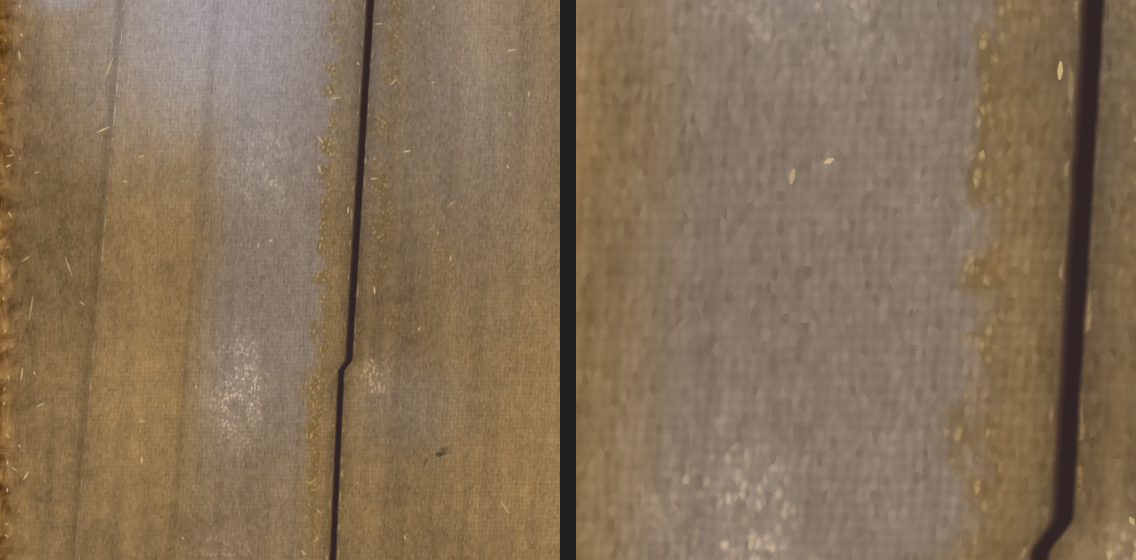
Left, the full canvas; right, a detail of the centre.
This texture is drawn by a Shadertoy shader. Its source:

```glsl
// Worn brown floor boards with a dark open gap, a pale sheen from above and loose straw.
// Layered sines give stains and streaks, cellular noise the grain and worn glints,
// hashed line segments the straw.

vec2 hash2(vec2 p) {
    p = vec2(dot(p, vec2(127.1, 311.7)), dot(p, vec2(269.5, 183.3)));
    return fract(sin(p) * 43758.55);
}

// Layered, warped sines, roughly -1 to 1
float sines(vec2 p) {
    float sum = 0.0, amp = 0.6;
    for (int i = 0; i < 5; i++) {
        p = mat2(0.8, 0.6, -0.6, 0.8) * p * 1.6 + 1.7;
        p += 0.7 * sin(p.yx);
        sum += amp * sin(p.x) * cos(p.y);
        amp *= 0.65;
    }
    return sum;
}

// Cellular noise: distance to the nearest point and its random value
vec2 cells(vec2 p) {
    vec2 nearest = vec2(9.0, 0.0);
    for (int n = 0; n < 9; n++) {
        vec2 id = floor(p) + vec2(n % 3 - 1, n / 3 - 1);
        vec2 h = hash2(id);
        float d = length(id + h - p);
        if (d < nearest.x) nearest = vec2(d, fract(h.x * 17.0 + h.y * 31.0));
    }
    return nearest;
}

// Soft elliptical spot
float spot(vec2 p, float x, float y, float rx, float ry) {
    vec2 d = (p - vec2(x, y)) / vec2(rx, ry);
    return exp(-dot(d, d));
}

// Soft line around zero
float band(float d, float width) {
    return exp(-d * d / (width * width));
}

// Short random stalks, crowded at the left border
float straw(vec2 uv, float count, float chance, float px) {
    float cover = 0.0;
    for (int n = 0; n < 9; n++) {
        vec2 id = floor(uv * count) + vec2(n % 3 - 1, n / 3 - 1);
        vec2 h = hash2(id + count), k = hash2(id + 57.0);
        vec2 centre = (id + 0.2 + 0.6 * h) / count;
        if (k.x > chance + 0.7 * exp(-max(centre.x, 0.0) * 40.0)) continue;
        float angle = (k.y - 0.4) * 2.6;
        vec2 dir = vec2(sin(angle), cos(angle)), d = uv - centre;
        float reach = (0.06 + 0.24 * h.x * h.x) / count;
        float along = clamp(dot(d, dir), -reach, reach);
        float width = 0.0018 - 0.0009 * abs(along) / reach;
        float line = smoothstep(width + px, width - px, length(d - dir * along));
        cover = max(cover, (0.45 + 0.5 * h.y) * line);
    }
    return cover;
}

void mainImage(out vec4 fragColor, in vec2 fragCoord) {
    vec2 uv = fragCoord / iResolution.xy;
    float lean = uv.x - 0.07 * uv.y;
    float stain = sines(uv * vec2(5.0, 3.0) + 2.0);
    float streak = sines(vec2(lean * 45.0, uv.y * 1.5));
    float rough = sines(uv * 32.0);
    float crumbs = sines(vec2(lean * 95.0, uv.y * 60.0) + 5.0);

    // Distances to the board joints; the open gap steps sideways
    float upper = smoothstep(0.335, 0.36, uv.y);
    float gap = uv.x - mix(0.594 + 0.045 * uv.y, 0.601 + 0.06 * uv.y, upper) + 0.0005 * crumbs;
    float seam = uv.x - 0.134 - 0.089 * uv.y;
    float edge = uv.x - 0.333 - 0.085 * uv.y + 0.006 * streak;

    // Brown wood
    float tone = 0.55 + 0.24 * stain + 0.18 * streak + 0.15 * rough;
    tone += 0.25 * band(uv.x - 0.26, 0.09) - 0.25 * spot(uv, 0.08, 0.7, 0.13, 0.25);
    tone += 0.2 * smoothstep(0.8, 1.0, uv.x) - 0.4 * spot(uv, 0.69, 0.5, 0.08, 0.25);
    vec3 col = mix(vec3(0.43, 0.35, 0.24), vec3(0.61, 0.49, 0.32), clamp(tone, -0.1, 1.3));

    // Grey middle board and grey haze on the right
    float grey = smoothstep(-0.05, 0.05, edge) * smoothstep(-0.035, -0.075, gap + 0.008 * rough);
    grey *= 0.35 + 0.6 * smoothstep(0.05, 0.4, uv.y);
    grey = max(grey, 0.85 * spot(uv, 0.83, 0.85, 0.18, 0.34));
    grey = max(grey, 0.6 * spot(uv, 0.73, 0.28, 0.1, 0.09));
    grey = max(grey, 0.6 * band(gap - 0.02, 0.04) * smoothstep(0.3, 0.8, uv.y));
    col = mix(col, vec3(0.52, 0.46, 0.41) + 0.035 * stain + 0.02 * streak, grey);

    // Pale sheen falling from the top
    float sheen = band(uv.x - 0.36, 0.26) * smoothstep(0.55, 1.0, uv.y + 0.06 * stain);
    sheen = max(sheen, spot(uv, 0.12, 1.02, 0.1, 0.06));
    col = mix(col, vec3(0.65, 0.62, 0.64), 0.9 * sheen);
    col = mix(col, vec3(0.66, 0.57, 0.46), 0.5 * spot(uv, 0.86, 1.0, 0.05, 0.25));

    // Fine grain and an uneven weave
    vec2 grain = cells(vec2(lean * 210.0, uv.y * 110.0));
    col += 0.08 * (grain.y - 0.5) * smoothstep(0.85, 0.15, grain.x) + 0.014 * crumbs;
    float weave = sin(lean * 900.0 + 1.5 * rough) + 0.8 * sin(uv.y * 820.0 + 1.5 * streak);
    col += 0.008 * weave * (0.8 + 0.6 * stain);

    // Worn patches with ragged borders and bright glints
    float worn = spot(uv, 0.425, 0.305, 0.042, 0.085) + 0.9 * spot(uv, 0.667, 0.32, 0.022, 0.032);
    worn += 0.45 * spot(uv, 0.47, 0.7, 0.06, 0.07) + 0.5 * spot(uv, 0.4, 0.01, 0.05, 0.03);
    worn *= clamp(0.75 + 0.7 * rough, 0.1, 1.2);
    float frayed = band(uv.x - 0.553 - 0.045 * uv.y + 0.008 * rough, 0.014);
    frayed += 0.7 * band(gap - 0.045 + 0.01 * rough, 0.025) * smoothstep(0.4, 0.6, uv.y);
    frayed += 0.4 * spot(uv, 0.79, 0.56, 0.04, 0.14);
    frayed = min(frayed, 1.0) * smoothstep(-0.6, 0.5, rough + 0.5 * crumbs);
    col = mix(col, vec3(0.43, 0.34, 0.19), 0.6 * frayed);
    vec2 glint = cells(vec2(lean * 190.0 + 0.4 * rough, uv.y * 130.0));
    float shine = smoothstep(0.75, 0.05, glint.x) * smoothstep(0.3, 0.95, glint.y + 0.3 * crumbs);
    col += vec3(0.34, 0.30, 0.22) * shine * min(worn + 0.6 * frayed, 1.0) + 0.08 * worn;

    // Broken seam, board edge and a dark scuff
    col *= 1.0 - 0.14 * band(seam + 0.007, 0.009) - 0.08 * band(edge + 0.03, 0.007);
    col += 0.15 * band(seam, 0.0018) * smoothstep(-0.4, 0.6, crumbs) * (0.4 + 0.6 * uv.y);
    col *= 1.0 - 0.5 * spot(uv, 0.775, 0.19, 0.025, 0.025) * smoothstep(0.0, 0.8, rough + 0.4 * crumbs);

    // Littered left border, darkest at the top
    vec3 dirt = vec3(0.52, 0.36, 0.18) + vec3(0.16, 0.14, 0.1) * (rough + crumbs);
    col = mix(col, dirt - 0.12 * smoothstep(0.8, 0.9, uv.y), 0.8 * exp(-uv.x * 38.0));

    // Open gap with shaded sides and a broken lit rim
    col *= 1.0 - 0.2 * band(gap, 0.02);
    col += vec3(0.17, 0.14, 0.1) * band(abs(gap) - 0.0095, 0.0018) * smoothstep(0.1, 0.8, crumbs);
    float halfGap = 0.0054 + 0.0012 * upper;
    vec3 gapColor = mix(vec3(0.19, 0.14, 0.14), vec3(0.29, 0.22, 0.19), smoothstep(0.001, 0.007, -gap));
    col = mix(col, gapColor, smoothstep(halfGap + 0.0022, halfGap - 0.002, abs(gap)));

    // Loose straw
    float px = 1.0 / iResolution.y;
    float stalks = max(straw(uv, 14.0, 0.03, px), straw(uv, 38.0, 0.025, px));
    col = mix(col, vec3(0.86, 0.75, 0.53), 0.9 * stalks);
    fragColor = vec4(clamp(col, 0.0, 1.0), 1.0);
}
```
